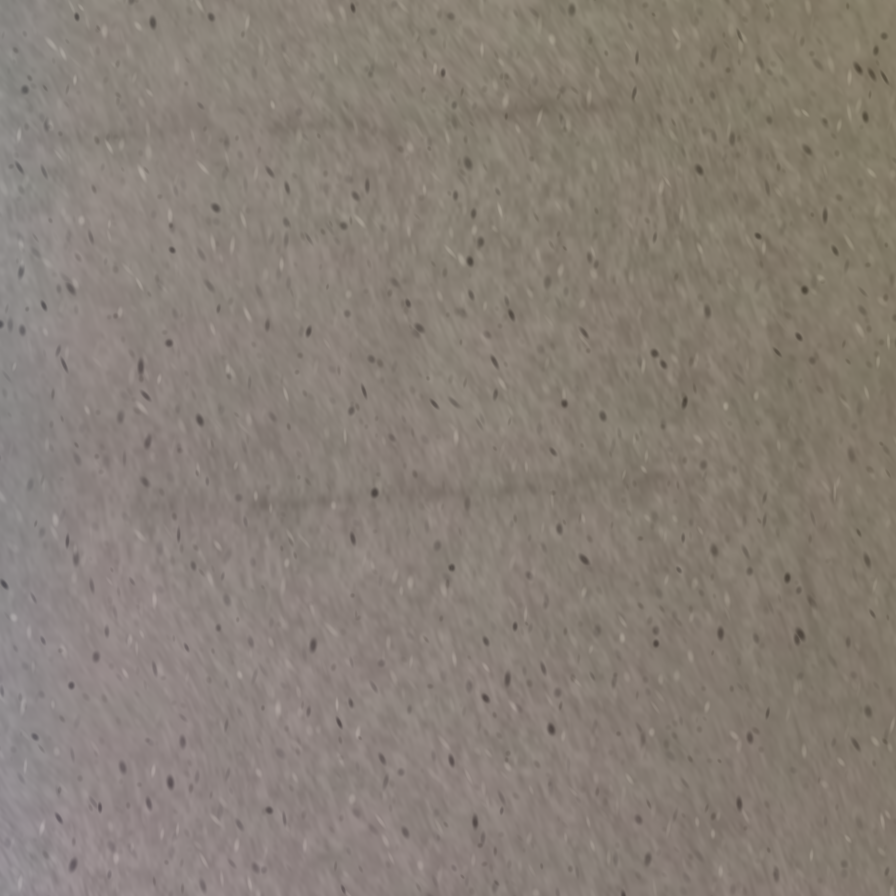
This texture is drawn by a three.js fragment shader. Its source:

```glsl
varying vec2 vUv;

// Hashes without sine
float hash(vec2 p) {
  vec3 q = fract(p.xyx * 0.1031);
  q += dot(q, q.yzx + 33.33);
  return fract((q.x + q.y) * q.z);
}

vec2 hash2(vec2 p) {
  return vec2(hash(p + 17.0), hash(p + 71.0));
}

// Smooth value noise, 0 to 1
float noise(vec2 p) {
  vec2 cell = floor(p);
  vec2 f = fract(p);
  f = f * f * (3.0 - 2.0 * f);
  float low = mix(hash(cell), hash(cell + vec2(1.0, 0.0)), f.x);
  float high = mix(hash(cell + vec2(0.0, 1.0)), hash(cell + 1.0), f.x);
  return mix(low, high, f.y);
}

float fbm(vec2 p) {
  float sum = 0.0;
  float weight = 0.5;
  for (int i = 0; i < 4; i++) {
    sum += weight * noise(p);
    p = p * 2.03 + 9.7;
    weight *= 0.5;
  }
  return sum;
}

// Scattered soft slivers; size is the half width and half length
float flecks(vec2 p, float cells, float density, vec2 size, float seed) {
  vec2 home = floor(p * cells);
  float mask = 0.0;
  for (int y = -1; y <= 1; y++) {
    for (int x = -1; x <= 1; x++) {
      vec2 cell = home + vec2(float(x), float(y));
      vec2 key = cell + seed;
      vec2 d = p - (cell + hash2(key)) / cells;
      float angle = 0.25 + (hash(key + 5.0) - 0.5) * 1.1;
      float c = cos(angle);
      float s = sin(angle);
      d = vec2(c * d.x + s * d.y, c * d.y - s * d.x);
      vec2 radius = size * mix(vec2(0.6), vec2(1.3), hash2(key + 31.0));
      float strength = mix(0.2, 1.0, pow(hash(key + 3.0), 2.5));
      float present = step(hash(key + 11.0), density);
      float body = 1.0 - smoothstep(0.25, 1.3, length(d / radius));
      mask = max(mask, present * strength * body);
    }
  }
  return mask;
}

// Soft line profile
float band(float d, float width) {
  return exp(-d * d / (width * width));
}

// Fades in after start and out before end
float span(float t, float start, float end, float fade) {
  return smoothstep(start, start + fade, t) * (1.0 - smoothstep(end - fade, end, t));
}

// Faint joint: a wide shadow with a broken thin core
float joint(float d, float along, float seed) {
  float broken = smoothstep(0.3, 0.8, noise(vec2(along * 26.0, seed)));
  return 0.55 * band(d, 0.028) + 0.8 * broken * band(d, 0.007);
}

// Tinted light across the slab
vec3 slabColor(vec2 p) {
  vec3 mauve = vec3(0.578, 0.536, 0.545);
  vec3 umber = vec3(0.505, 0.465, 0.425);
  vec3 warmGrey = vec3(0.555, 0.526, 0.502);
  vec3 olive = vec3(0.508, 0.476, 0.396);
  vec3 color = mix(mix(mauve, umber, p.x), mix(warmGrey, olive, p.x), p.y);
  float coolEdge = 1.0 - smoothstep(0.0, 0.12, p.x);
  return color + coolEdge * vec3(-0.018, 0.004, 0.012);
}

// Fine upright grain, bent by a slow drift
float grain(vec2 p) {
  p.x += 0.3 * p.y + 0.035 * noise(p * 6.0);
  float coarse = noise(p * vec2(115.0, 52.0)) - 0.5;
  float fine = noise(p * vec2(230.0, 115.0) + 40.0) - 0.5;
  return 0.6 * coarse + 0.55 * fine;
}

void main() {
  vec2 p = vUv;
  vec3 color = slabColor(p);

  // Cloudy wear and grain
  color += 0.05 * (fbm(p * 4.0 + 3.0) - 0.47);
  color += vec3(0.01, -0.004, 0.006) * (noise(p * 24.0) - 0.5);
  color += mix(0.06, 0.105, noise(p * 5.0 + 8.0)) * grain(p);

  // Joints of the paving
  float wobble = 0.01 * (noise(p * 9.0) - 0.5);
  float upper = joint(p.y - 0.845 - 0.05 * p.x + wobble, p.x, 2.0) * span(p.x, 0.0, 0.78, 0.15);
  float lower = joint(p.y - 0.423 - 0.058 * p.x + wobble, p.x, 6.0) * span(p.x, 0.1, 0.82, 0.14);
  float middle = band(p.x - 0.465 + 0.035 * p.y + wobble, 0.03) * span(p.y, 0.2, 0.95, 0.2);
  float right = band(p.x - 0.925 + 0.075 * p.y + wobble, 0.018) * span(p.y, 0.12, 0.88, 0.2);
  color -= 0.034 * (upper + lower) + 0.016 * (middle + right);

  // Pale chips and dark pits
  float chips = flecks(p, 46.0, 0.36, vec2(0.0032, 0.0085), 13.0);
  float pits = flecks(p, 38.0, 0.30, vec2(0.0038, 0.0078), 59.0);
  float specks = flecks(p, 64.0, 0.24, vec2(0.003, 0.005), 97.0);
  color += chips * vec3(0.10, 0.10, 0.095);
  color -= pits * vec3(0.21, 0.205, 0.19) + specks * 0.08;

  gl_FragColor = vec4(color, 1.0);
}
```
